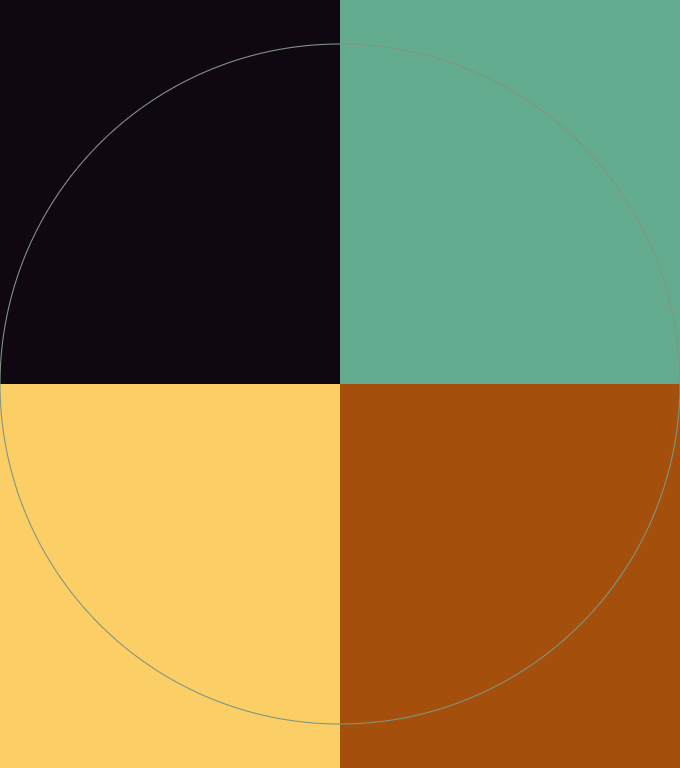
A Shadertoy shader for this background:

```glsl
const vec3 INK   = vec3(0.060, 0.030, 0.065);
const vec3 RUST  = vec3(0.645, 0.308, 0.045);
const vec3 SAGE  = vec3(0.392, 0.675, 0.560);
const vec3 AMBER = vec3(0.985, 0.808, 0.400);
const vec3 LINE  = vec3(0.500, 0.580, 0.510);

const float RING_RADIUS = 0.5;
const float RING_HALF_WIDTH = 0.0008;

// Antialiased step across a straight edge at zero
float edge(float dist, float pixel) {
    return clamp(dist / pixel + 0.5, 0.0, 1.0);
}

// Pixel coverage of a thin circular outline
float ring(vec2 p, float radius, float halfWidth, float pixel) {
    float dist = abs(length(p) - radius);
    float peak = min(1.0, 2.0 * halfWidth / pixel);
    return clamp((halfWidth - dist) / pixel + 0.5, 0.0, peak);
}

// Four flat colours meeting at the centre
vec3 quadrants(vec2 p, float pixel) {
    float right = edge(p.x, pixel);
    float top = edge(p.y, pixel);
    vec3 lower = mix(AMBER, RUST, right);
    vec3 upper = mix(INK, SAGE, right);
    return mix(lower, upper, top);
}

void mainImage(out vec4 fragColor, in vec2 fragCoord) {
    // Centred coordinates, one unit per canvas width
    float pixel = 1.0 / iResolution.x;
    vec2 p = (fragCoord - 0.5 * iResolution.xy) * pixel;

    vec3 color = quadrants(p, pixel);
    color = mix(color, LINE, ring(p, RING_RADIUS, RING_HALF_WIDTH, pixel));
    fragColor = vec4(color, 1.0);
}
```
